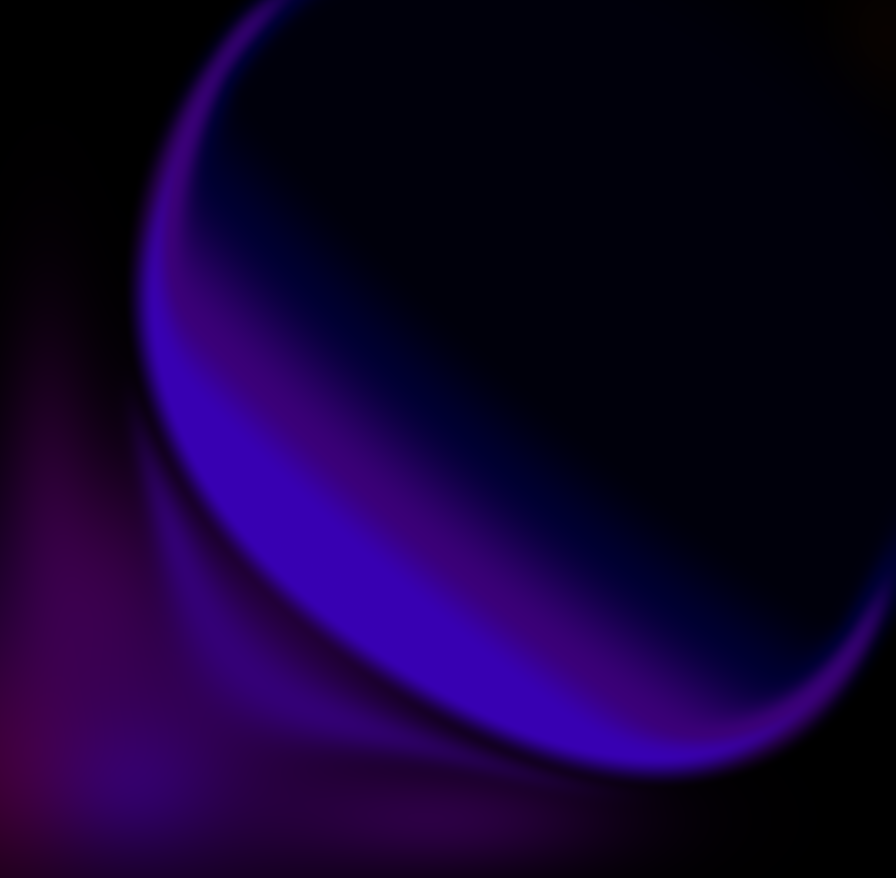
A WebGL 2 fragment shader for this background:

```glsl
#version 300 es
precision highp float;
// Dark tilted orb with a glowing violet-blue crescent over soft purple folds.

uniform vec2 u_resolution;
out vec4 outColor;

const vec3 MIDNIGHT = vec3(0.0, 0.0, 0.043);
const vec3 NAVY     = vec3(0.0, 0.0, 0.20);
const vec3 PURPLE   = vec3(0.23, 0.0, 0.47);
const vec3 ULTRA    = vec3(0.22, 0.0, 0.70);
const vec3 VIOLET   = vec3(0.21, 0.0, 0.50);

const vec2 ORB_CENTER = vec2(0.6125, 0.594);
const vec2 ORB_RADII  = vec2(0.5225, 0.403);

float bell(float x, float width) {
    float t = x / width;
    return exp(-t * t);
}

float glow(vec2 p, vec2 center, vec2 radii) {
    vec2 q = (p - center) / radii;
    return exp(-dot(q, q));
}

// Rotates into the orb frame: x runs down-right, y runs down-left.
vec2 toOrbFrame(vec2 p, vec2 center) {
    vec2 q = p - center;
    return vec2(q.x - q.y, -q.x - q.y) * 0.70711;
}

// Approximate signed distance to a slightly uneven ellipse.
float orbDistance(vec2 local, vec2 radii) {
    vec2 n = local / radii;
    float wobble = 0.045 * cos(4.0 * atan(n.y, n.x) - 1.88);
    float q = dot(n, n) - 0.05 * n.x * n.y - wobble;
    return (sqrt(max(q, 0.0)) - 1.0) * 0.45;
}

// Colour ramp from the dark interior to the brightest blue.
vec3 heatColor(float heat) {
    vec3 c = mix(MIDNIGHT, NAVY, smoothstep(0.0, 0.40, heat));
    c = mix(c, PURPLE, smoothstep(0.32, 0.78, heat));
    return mix(c, ULTRA, smoothstep(0.75, 0.98, heat));
}

// Broad inner light plus a thin rim that continues past its ends.
float crescentHeat(vec2 local, float d) {
    float along = local.x / ORB_RADII.x;
    float level = local.y + 0.06 * local.x + 0.04 * along * along;
    float body = clamp((level - 0.03) / 0.28, 0.0, 1.0);
    float rim = 0.66 * bell(d + 0.02, 0.023);
    rim *= smoothstep(-0.22, -0.02, local.y);
    return 1.0 - (1.0 - body) * (1.0 - rim);
}

// Layered mist behind the orb.
vec3 mist(vec2 p) {
    vec3 c = vec3(0.19, 0.0, 0.30) * glow(p, vec2(0.17, 0.20), vec2(0.31, 0.24));
    c += vec3(0.10, 0.0, 0.11) * glow(p, vec2(0.055, 0.46), vec2(0.05, 0.20));
    c += vec3(0.07, 0.0, 0.06) * glow(p, vec2(0.12, 0.36), vec2(0.06, 0.12));
    c += vec3(0.11, 0.0, 0.01) * glow(p, vec2(0.0, 0.11), vec2(0.10, 0.14));
    c += vec3(0.03, 0.0, 0.16) * glow(p, vec2(0.15, 0.10), vec2(0.10, 0.08));
    c += vec3(0.13, 0.0, 0.20) * glow(p, vec2(0.53, 0.065), vec2(0.18, 0.06));
    c += vec3(0.03, 0.008, 0.0) * glow(p, vec2(1.01, 0.96), vec2(0.06, 0.08));
    return c;
}

// Coverage of the folded sheet that hugs the lower-left side.
float sheetMask(vec2 local, float d) {
    float offset = 0.02 + 0.077 * bell(local.x - 0.022, 0.186);
    float band = bell(d - offset, 0.58 * offset);
    float ends = smoothstep(-0.33, -0.13, local.x) * (1.0 - smoothstep(0.10, 0.48, local.x));
    return band * ends * smoothstep(0.0, 0.2, local.y);
}

void main() {
    vec2 p = gl_FragCoord.xy / u_resolution.y;
    vec2 local = toOrbFrame(p, ORB_CENTER);
    float d = orbDistance(local, ORB_RADII);

    vec3 color = mix(mist(p), VIOLET, 0.85 * sheetMask(local, d));

    // The far side of the orb dissolves more softly than the lit side.
    float softness = mix(0.15, 0.012, smoothstep(-0.3, -0.05, local.y));
    float inside = 1.0 - smoothstep(-0.025, softness, d);
    color = mix(color, heatColor(crescentHeat(local, d)), inside);

    outColor = vec4(color, 1.0);
}
```
